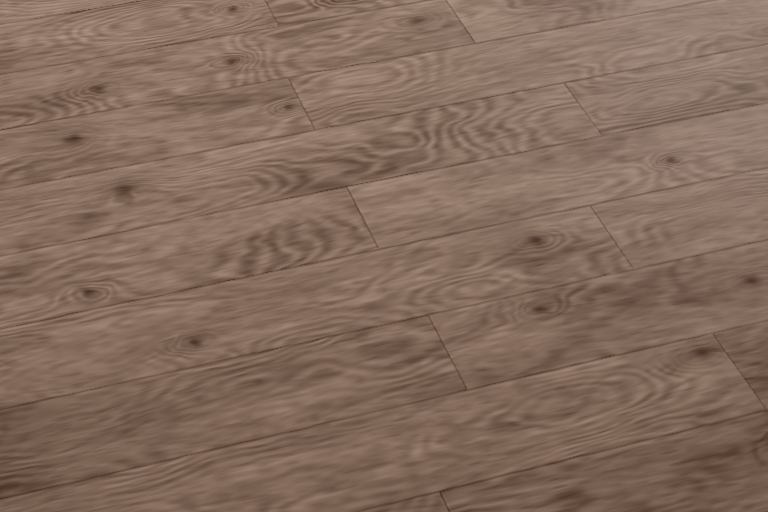
Write a WebGL 1 fragment shader that draws this texture.

```glsl
precision highp float;
uniform vec2 u_resolution;

#define DARK_WOOD vec3(0.405, 0.312, 0.258)
#define LIGHT_WOOD vec3(0.615, 0.515, 0.452)
#define PERSPECTIVE 0.44
#define PLANK_LENGTH 1.35
#define LENGTH_SCALE 5.5
#define RING_COUNT 62.0
#define RING_CONTRAST 0.17
#define FIBRE_CONTRAST 0.62
#define SMOKE_CONTRAST 0.42
#define KNOT_SHARE 0.5
#define SEAM_WIDTH 0.0011
#define SEAM_CONTRAST 0.48

float hash(vec2 p) {
  return fract(sin(dot(p, vec2(12.9898, 78.233))) * 43758.5453);
}

float noise(vec2 p) {
  vec2 i = floor(p), f = fract(p);
  f = f * f * (3.0 - 2.0 * f);
  return mix(mix(hash(i), hash(i + vec2(1.0, 0.0)), f.x),
             mix(hash(i + vec2(0.0, 1.0)), hash(i + 1.0), f.x), f.y);
}

float fbm(vec2 p) {
  float sum = 0.0, weight = 0.533;
  for (int i = 0; i < 4; i++) {
    sum += weight * noise(p);
    p = p * 2.03 + vec2(17.3, 9.1);
    weight *= 0.5;
  }
  return sum;
}

// Canvas position (y down) to floor: x along the planks, y counts rows
vec2 floorPlane(vec2 p) {
  vec2 flat_ = vec2(p.x - 0.3 * p.y, 1.8 * p.x + 10.78 * p.y - 0.51);
  return flat_ / (1.0 + PERSPECTIVE * p.y);
}

// x: dark core of a knot, y: wide halo that bends the rings
vec2 knot(vec2 q, float seed) {
  float cell = floor(q.x / 2.0);
  vec2 id = vec2(cell, seed);
  vec2 centre = vec2(0.6 + 0.8 * hash(id + 3.1), 0.2 + 0.6 * hash(id + 7.7));
  vec2 d = vec2(q.x - cell * 2.0, q.y) - centre;
  d += 0.05 * (vec2(noise(q * 11.0 + seed), noise(q * 9.0 - seed)) - 0.5);
  float size = mix(0.6, 1.25, hash(id + 5.3));
  float present = step(1.0 - KNOT_SHARE, hash(id + 1.9));
  vec2 core = d / (size * vec2(0.075, 0.07));
  vec2 halo = d / (size * vec2(0.28, 0.15));
  return present * vec2(exp(-dot(core, core)), exp(-dot(halo, halo)));
}

// Tone of the wood around zero; q is in plank widths
float woodTone(vec2 q, float seed) {
  vec2 s = q + vec2(seed * 37.0, seed * 53.0);
  vec2 k = knot(q, seed);

  // Arched growth rings are the level lines of a stretched field
  float field = noise(s * vec2(0.55, 1.5)) + 0.22 * noise(s * vec2(1.7, 4.0))
              + 0.05 * noise(s * vec2(5.0, 11.0)) + 0.35 * k.y;
  float ring = sin(field * RING_COUNT);
  float figure = smoothstep(0.36, 0.66, fbm(s * vec2(0.6, 1.3) + 41.0));
  float broken = 0.35 + 0.9 * noise(s * vec2(5.0, 16.0));
  float tone = RING_CONTRAST * ring * broken * (0.25 + figure);

  // Fine fibres, broad streaks and short dark pores
  float bend = 0.25 * field;
  float fibre = 0.5 * noise(vec2(s.x * 3.5, (s.y + bend) * 24.0))
              + 0.5 * noise(vec2(s.x * 9.0, (s.y + bend) * 39.0)) - 0.5;
  float streak = fbm(vec2(s.x * 0.9, (s.y + bend) * 5.0)) - 0.5;
  float pores = smoothstep(0.68, 0.9, noise(vec2(s.x * 6.0, (s.y + bend) * 29.0)));
  tone += FIBRE_CONTRAST * (fibre + 0.75 * streak) - 0.16 * pores + 0.03;

  // Smoky patches and knots
  float smoke = smoothstep(0.5, 0.78, fbm(s * vec2(0.75, 1.7) + 13.0));
  tone -= SMOKE_CONTRAST * smoke * (0.8 - 0.3 * ring);
  return tone - 0.75 * k.x - 0.24 * k.y;
}

void main() {
  vec2 p = gl_FragCoord.xy / u_resolution.y;
  p.y = 1.0 - p.y;
  float pixel = 1.0 / u_resolution.y;
  float depth = 1.0 + PERSPECTIVE * p.y;
  vec2 plane = floorPlane(p);

  // Staggered planks
  float row = floor(plane.y);
  float shift = 0.4 + 0.47 * mod(row, 2.0) + 0.15 * hash(vec2(row, 4.0));
  float along = (plane.x - shift) / PLANK_LENGTH;
  float seed = hash(vec2(row, floor(along)) + 2.7);
  vec2 q = vec2(fract(along) * PLANK_LENGTH * LENGTH_SCALE, fract(plane.y));

  // Seam distances in canvas units
  float side = (0.5 - abs(q.y - 0.5)) * depth / 10.3;
  float end = (0.5 - abs(fract(along) - 0.5)) * PLANK_LENGTH * depth * 0.88;
  float edge = min(side, end);
  float seam = 1.0 - smoothstep(SEAM_WIDTH - 0.5 * pixel, SEAM_WIDTH + pixel, edge);
  float bevel = exp(-pow((edge - 0.004) / 0.002, 2.0)) * step(q.y, 0.5);
  float wear = 0.55 + 0.6 * noise(plane * vec2(5.0, 1.0));

  // Light falls off toward the viewer, with a sheen at the far right
  float light = 0.8 - 0.5 * p.y + 0.05 * sin(p.x * 3.0);
  float sheen = exp(-dot(p - vec2(1.5, 0.0), p - vec2(1.5, 0.0)) * 3.5);
  float tone = light + 0.26 * sheen + 0.14 * (seed - 0.5);
  tone += woodTone(q, seed) * (1.0 - 0.35 * sheen);
  tone += 0.07 * bevel * wear - SEAM_CONTRAST * seam * wear;

  vec3 color = mix(DARK_WOOD, LIGHT_WOOD, clamp(tone, -0.7, 1.5));
  color += sheen * vec3(-0.01, 0.005, 0.018);
  gl_FragColor = vec4(color, 1.0);
}
```
